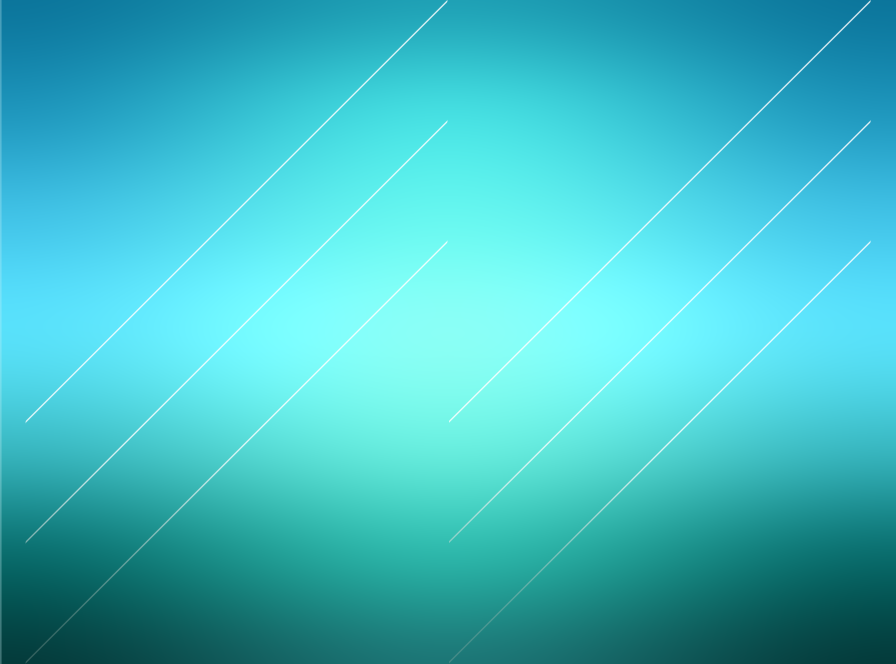
A WebGL 2 fragment shader for this background:

```glsl
#version 300 es
precision highp float;
// A soft aqua glow, bright across the middle and dark towards the corners,
// blended from two smooth vertical colour ramps (centre and sides).
// Two repeated groups of three thin diagonal lines lie on top.

uniform vec2 u_resolution;
out vec4 fragColor;

// Evenly spaced colours from bottom to top
const vec3 CENTRE[7] = vec3[7](
  vec3(0.11, 0.46, 0.46), vec3(0.18, 0.72, 0.67), vec3(0.42, 0.94, 0.88),
  vec3(0.54, 1.00, 0.96), vec3(0.41, 0.97, 0.94), vec3(0.27, 0.87, 0.88),
  vec3(0.12, 0.63, 0.71));
const vec3 SIDE[7] = vec3[7](
  vec3(0.015, 0.23, 0.23), vec3(0.04, 0.43, 0.43), vec3(0.23, 0.73, 0.77),
  vec3(0.345, 0.88, 0.98), vec3(0.26, 0.77, 0.91), vec3(0.12, 0.59, 0.74),
  vec3(0.045, 0.46, 0.61));

// Smooth cubic curve through four neighbouring colours
vec3 cubic(vec3 a, vec3 b, vec3 c, vec3 d, float t) {
  return b + 0.5 * t * (c - a + t * (2.0 * a - 5.0 * b + 4.0 * c - d
       + t * (3.0 * (b - c) + d - a)));
}

vec3 ramp(vec3 stops[7], float height) {
  float h = clamp(height, 0.0, 1.0) * 6.0;
  int i = min(int(h), 5);
  return cubic(stops[max(i - 1, 0)], stops[i], stops[i + 1],
               stops[min(i + 2, 6)], h - float(i));
}

// Coverage of the diagonal lines; q is in canvas heights
float diagonals(vec2 q, float pixel) {
  float x = q.x - 0.0386;
  float group = clamp(floor(x / 0.6362), 0.0, 1.0);
  float along = x - group * 0.6362;
  float rise = q.y - along - 0.002;
  float row = clamp(round(rise / 0.1813), 0.0, 2.0);
  float dist = abs(rise - row * 0.1813) * 0.7071;
  float ends = smoothstep(-pixel, pixel, along)
             * smoothstep(-pixel, pixel, 0.634 - along);
  return ends * (1.0 - smoothstep(0.0, 0.0013 + 0.5 * pixel, dist));
}

void main() {
  vec2 uv = gl_FragCoord.xy / u_resolution;
  float pixel = 1.0 / u_resolution.y;

  // Background glow
  float sideways = abs(uv.x - 0.5) * 2.0;
  vec3 colour = mix(ramp(CENTRE, uv.y), ramp(SIDE, uv.y),
                    smoothstep(0.0, 1.0, sideways));

  // Cyan shoulders on both sides of the bright core
  vec2 shoulder = vec2(sideways - 0.42, uv.y - 0.5) / vec2(0.25, 0.13);
  colour += vec3(0.0, 0.035, 0.045) * exp(-dot(shoulder, shoulder));

  // Pale rim along the left edge
  float rim = 1.0 - smoothstep(0.001, 0.0025, uv.x);
  colour = mix(colour, vec3(0.8, 0.95, 0.97), 0.3 * rim);

  // Diagonal lines, fainter near the bottom
  float strength = mix(0.3, 0.85, smoothstep(0.0, 0.4, uv.y));
  vec3 ink = mix(vec3(0.65, 0.72, 0.68), vec3(1.0), smoothstep(0.0, 0.35, uv.y));
  float line = diagonals(uv * vec2(1.347, 1.0), pixel);
  colour = mix(colour, ink, line * strength);

  fragColor = vec4(clamp(colour, 0.0, 1.0), 1.0);
}
```
